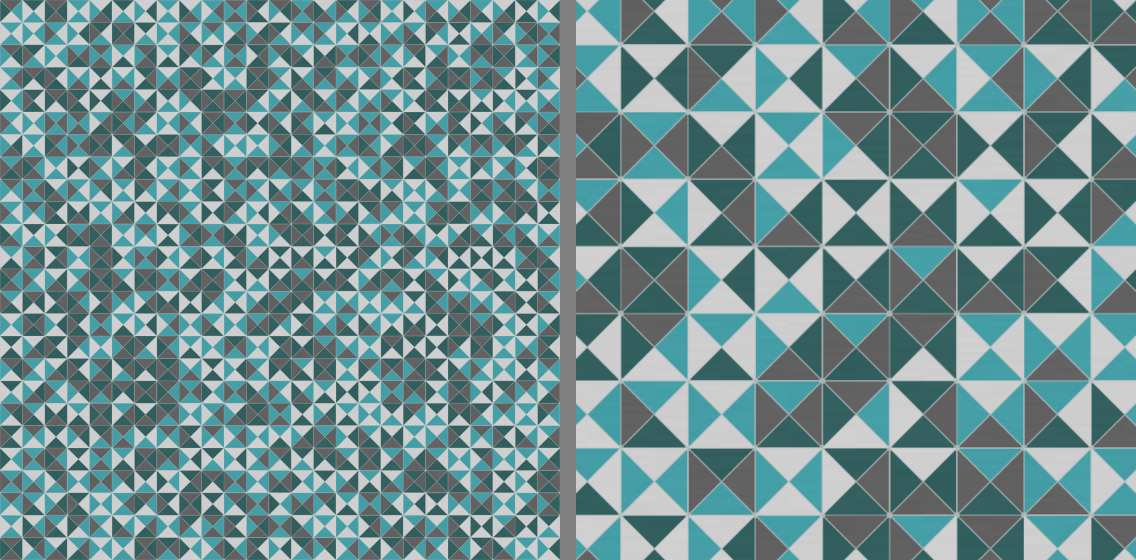
Left: the whole. Right: its middle third, enlarged.
Reproduce this pattern procedurally as a WebGL 1 fragment shader.

```glsl
precision highp float;

// A 25 by 25 grid of squares, each cut by its diagonals into four triangles.
// Neutral and teal triangles alternate across every edge; a hash picks the tone.
// Pale hairline seams of uneven strength and a faint woven grain lie on top.

uniform vec2 u_resolution;

const float CELLS = 25.0;            // squares across and down
const float SEAM_WIDTH = 0.026;      // in cells
const float SEAM_MIN = 0.25;         // opacity range of the grid seams
const float SEAM_MAX = 0.80;
const float DIAGONAL_OPACITY = 0.55;
const float KNOT_RADIUS = 0.045;     // pale dot where seams meet, in cells
const float LIGHT_SHARE = 0.53;      // chance of the lighter tone in a pair
const float TONE_JITTER = 0.012;     // brightness change between triangles
const float GRAIN = 0.012;           // strength of the horizontal weave
const float THREADS = 16.0;          // weave threads per cell

const vec3 PALE = vec3(0.81, 0.81, 0.81);
const vec3 GREY = vec3(0.38, 0.38, 0.38);
const vec3 TEAL = vec3(0.27, 0.62, 0.65);
const vec3 DEEP = vec3(0.20, 0.37, 0.37);
const vec3 SEAM = vec3(0.76, 0.78, 0.77);

const int SAMPLES = 4;               // antialiasing samples per axis

float hash(vec3 key) {
  vec3 h = fract(key * vec3(0.1031, 0.1030, 0.0973));
  h += dot(h, h.yzx + 33.33);
  return fract((h.x + h.y) * h.z);
}

// Tone of the triangle holding point q of a cell (q is centred on the cell).
vec3 triangleColor(vec2 cell, vec2 q) {
  float sideways = step(abs(q.y), abs(q.x));
  float outward = mix(step(0.0, q.y), step(0.0, q.x), sideways);
  float key = 1.0 + outward + 2.0 * sideways;
  float checker = mod(cell.x + cell.y, 2.0);
  float tealFamily = abs(sideways - checker);

  float lighter = step(hash(vec3(cell, key)), LIGHT_SHARE);
  vec3 neutral = mix(GREY, PALE, lighter);
  vec3 tinted = mix(DEEP, TEAL, lighter);
  float jitter = hash(vec3(cell, key + 10.0)) - 0.5;
  return mix(neutral, tinted, tealFamily) + TONE_JITTER * jitter;
}

float stroke(float distanceToLine, float halfWidth, float pixel) {
  float soft = 0.5 * pixel;
  return 1.0 - smoothstep(halfWidth - soft, halfWidth + soft, distanceToLine);
}

// Combined opacity of the grid seams, diagonals and knots at point p.
float seamOpacity(vec2 p, vec2 cell, vec2 q, float pixel) {
  vec2 corner = floor(p + 0.5);
  vec2 gap = abs(p - corner);
  float halfWidth = 0.5 * SEAM_WIDTH;

  float uprightWear = hash(vec3(corner.x, cell.y, 21.0));
  float levelWear = hash(vec3(cell.x, corner.y, 22.0));
  float upright = stroke(gap.x, halfWidth, pixel) * mix(SEAM_MIN, SEAM_MAX, uprightWear);
  float level = stroke(gap.y, halfWidth, pixel) * mix(SEAM_MIN, SEAM_MAX, levelWear);

  float diagonalGap = abs(abs(q.x) - abs(q.y)) * 0.7071;
  float diagonal = stroke(diagonalGap, halfWidth, pixel) * DIAGONAL_OPACITY;
  float knot = stroke(length(gap), KNOT_RADIUS, pixel) * SEAM_MAX;
  return max(max(upright, level), max(diagonal, knot));
}

vec3 patternColor(vec2 p, float pixel) {
  vec2 cell = floor(p);
  vec2 q = p - cell - 0.5;
  vec3 color = triangleColor(cell, q);

  // Horizontal weave: short threads of slightly different brightness.
  vec2 thread = floor(p * vec2(2.0, THREADS));
  color += GRAIN * (hash(vec3(thread, 31.0)) - 0.5);

  return mix(color, SEAM, seamOpacity(p, cell, q, pixel));
}

void main() {
  float scale = CELLS / min(u_resolution.x, u_resolution.y);
  vec3 total = vec3(0.0);
  for (int j = 0; j < SAMPLES; j++) {
    for (int i = 0; i < SAMPLES; i++) {
      vec2 offset = (vec2(float(i), float(j)) + 0.5) / float(SAMPLES) - 0.5;
      total += patternColor((gl_FragCoord.xy + offset) * scale, scale / float(SAMPLES));
    }
  }
  gl_FragColor = vec4(total / float(SAMPLES * SAMPLES), 1.0);
}
```
